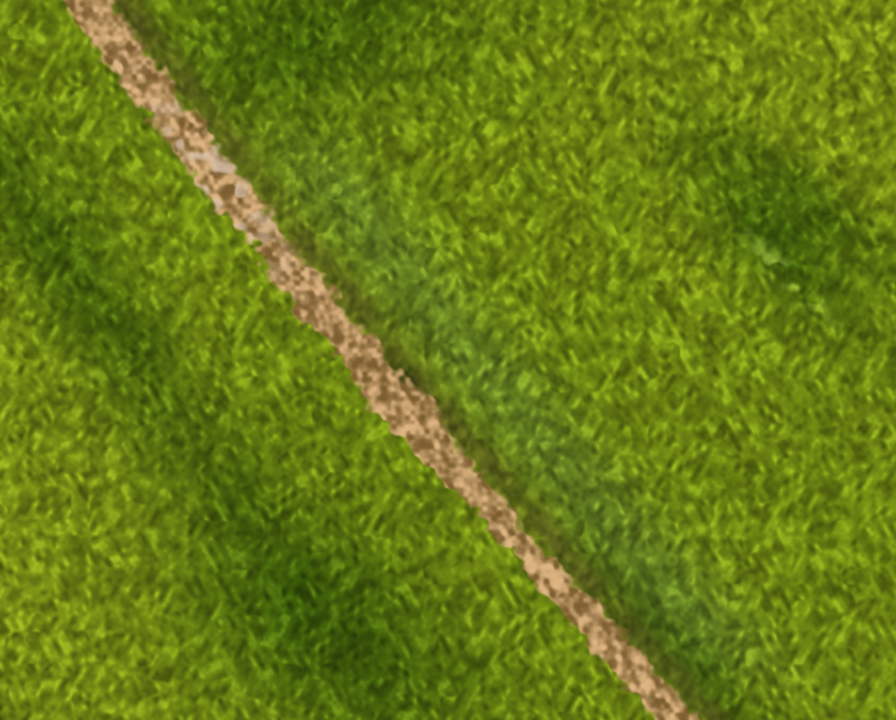
Reproduce this texture procedurally as a WebGL 1 fragment shader.

```glsl
precision highp float;
// Mown grass crossed by a narrow diagonal track of dry bare earth.
uniform vec2 u_resolution;

float hash(vec2 p) {
  return fract(sin(dot(p, vec2(127.1, 311.7))) * 43758.5453);
}

float noise(vec2 p) {
  vec2 i = floor(p), f = fract(p);
  f = f * f * (3.0 - 2.0 * f);
  return mix(mix(hash(i), hash(i + vec2(1.0, 0.0)), f.x),
             mix(hash(i + vec2(0.0, 1.0)), hash(i + vec2(1.0, 1.0)), f.x), f.y);
}

float fbm(vec2 p) {
  float sum = 0.0, amp = 0.5;
  for (int i = 0; i < 4; i++) {
    sum += amp * noise(p);
    p = p * 2.03 + 17.3;
    amp *= 0.5;
  }
  return sum;
}

vec2 rotate(vec2 p, float a) {
  float c = cos(a), s = sin(a);
  return vec2(c * p.x + s * p.y, c * p.y - s * p.x);
}

// Soft elliptical patch; angle turns its long axis from horizontal.
float patchMask(vec2 p, vec2 center, vec2 radius, float angle) {
  vec2 q = rotate(p - center, angle) / radius;
  return exp(-dot(q, q));
}

// Short, fine strands leaning both ways, centred on zero.
float blades(vec2 p) {
  float left = noise(rotate(p, 0.5) * vec2(135.0, 75.0));
  float right = noise(rotate(p, -0.5) * vec2(130.0, 70.0) + 31.0);
  float lean = smoothstep(0.35, 0.65, noise(p * 45.0 + 9.0));
  return mix(left, right, lean) + 0.25 * noise(p * 170.0) - 0.625;
}

// Horizontal centre of the track at depth t below the top edge.
float trackCenter(float t) {
  return 0.119 + 0.824 * t - 0.1 * t * (1.0 - t);
}

float trackHalfWidth(float t) {
  float bulge = 0.013 * exp(-pow((t - 0.57) / 0.03, 2.0));
  float pinch = 0.008 * exp(-pow((t - 0.33) / 0.04, 2.0))
              + 0.011 * exp(-pow((t - 0.75) / 0.06, 2.0));
  return 0.034 + bulge - pinch;
}

float shadeAmount(vec2 p) {
  float s = 0.70 * patchMask(p, vec2(0.11, 0.61), vec2(0.34, 0.07), -0.95);
  s += 0.85 * patchMask(p, vec2(0.46, 0.13), vec2(0.27, 0.13), -0.75);
  s += 0.70 * patchMask(p, vec2(0.44, 0.95), vec2(0.23, 0.11), 0.15);
  s += 0.75 * patchMask(p, vec2(1.08, 0.66), vec2(0.17, 0.055), -0.85);
  s += 0.55 * patchMask(p, vec2(1.13, 0.72), vec2(0.17, 0.04), -0.72);
  s += 0.80 * patchMask(p, vec2(0.93, 0.11), vec2(0.20, 0.045), -0.85);
  return s;
}

vec3 grassColor(vec2 p, float side) {
  float tuft = fbm(p * 15.0) - 0.47;
  float strand = blades(p);
  float shade = clamp(shadeAmount(p) + tuft * 0.4, 0.0, 1.0);
  vec3 color = mix(vec3(0.42, 0.51, 0.07), vec3(0.20, 0.32, 0.03), shade);
  // Yellower lawn toward the left margin and the far right
  float sunny = patchMask(p, vec2(0.05, 0.25), vec2(0.22, 0.30), 0.0)
              + patchMask(p, vec2(1.2, 0.95), vec2(0.35, 0.25), 0.0);
  color += vec3(0.035, 0.02, 0.01) * sunny;
  // Cooler, paler band beside the track
  float cool = exp(-pow((side - 0.15) / 0.08, 2.0)) * smoothstep(0.0, 0.15, p.y);
  cool *= 1.0 - smoothstep(0.72, 0.88, p.y);
  color = mix(color, vec3(0.37, 0.48, 0.16), 0.6 * cool);
  color *= 1.0 + 0.62 * strand + 0.14 * tuft;
  return color + vec3(0.05, 0.05, 0.03) * smoothstep(0.15, 0.5, strand);
}

vec3 earthColor(vec2 p) {
  float clods = noise(rotate(p, 0.6) * vec2(120.0, 70.0));
  float grit = noise(p * 150.0 + 5.0);
  float tone = smoothstep(0.15, 0.85, 0.6 * clods + 0.4 * grit);
  vec3 color = mix(vec3(0.49, 0.37, 0.19), vec3(0.87, 0.71, 0.51), tone);
  // Pale stones gathered in the upper stretch
  float stony = patchMask(p, vec2(0.295, 0.76), vec2(0.13, 0.04), -0.95);
  float stone = smoothstep(0.45, 0.75, noise(p * 60.0 + 3.0)) * stony;
  return mix(color, vec3(0.86, 0.78, 0.70), 0.85 * stone);
}

void main() {
  vec2 p = gl_FragCoord.xy / u_resolution.y;
  float t = 1.0 - p.y;
  float side = p.x - trackCenter(t);
  float ragged = 0.030 * (fbm(p * 27.0) - 0.47) + 0.018 * (noise(p * 95.0) - 0.5);
  float edge = abs(side + ragged) - trackHalfWidth(t);
  vec3 color = grassColor(p, side);

  // Brown, shaded fringe on the right bank
  float fringe = exp(-pow((side - 0.05) / 0.028, 2.0));
  vec3 bank = vec3(0.32, 0.32, 0.11) * (1.0 + 0.7 * blades(p + 3.0));
  color = mix(color, bank, fringe * (0.35 + 0.6 * noise(p * 26.0)));
  float hollow = patchMask(p, vec2(0.555, 0.475), vec2(0.04, 0.016), -0.85);
  color *= 1.0 - 0.45 * hollow;

  // Pale flecks in the right-hand shade
  float fleck = patchMask(p, vec2(1.09, 0.62), vec2(0.07, 0.013), -0.8);
  color += vec3(0.32, 0.34, 0.19) * fleck * smoothstep(0.42, 0.75, noise(p * 75.0));

  // The right edge crumbles more softly than the left
  float softness = side > 0.0 ? 0.010 : 0.006;
  float track = 1.0 - smoothstep(-softness, 0.006, edge);
  color = mix(color, earthColor(p), track);
  gl_FragColor = vec4(clamp(color, 0.0, 1.0), 1.0);
}
```
